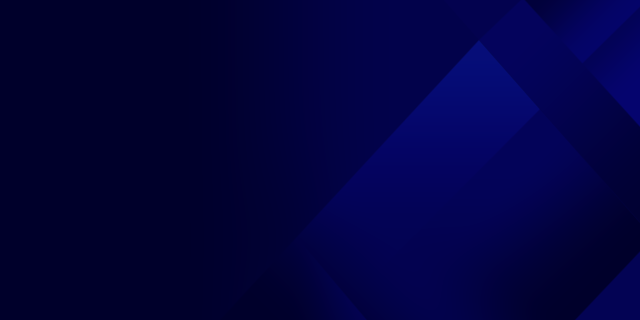
Reproduce this background procedurally as a WebGL 1 fragment shader.

```glsl
precision highp float;
// Dark navy backdrop with overlapping diagonal translucent blue panels on the right.

uniform vec2 u_resolution;

// Smooth half-plane mask: 1 on the left of the line running from a to b.
float leftOf(vec2 p, vec2 a, vec2 b) {
  vec2 d = normalize(b - a);
  float signedDistance = d.x * (p.y - a.y) - d.y * (p.x - a.x);
  float blur = 1.0 / u_resolution.y;
  return smoothstep(-blur, blur, signedDistance);
}

// Turns a blue level into a navy tone with a little red and green.
vec3 navy(float blue) {
  float lift = max(blue - 0.16, 0.0);
  return vec3(0.07 * lift, 0.06 * lift, blue);
}

void main() {
  vec2 p = gl_FragCoord.xy / u_resolution.y;
  float rise = p.x + p.y;   // grows toward the upper right
  float fall = p.x - p.y;   // grows toward the lower right

  // Backdrop: near black on the left, with a dim pocket low in the middle
  float blue = 0.168 + 0.125 * smoothstep(0.53, 1.25, p.x);
  vec2 pocket = (p - vec2(0.92, 0.25)) / vec2(0.16, 0.25);
  blue -= 0.02 * exp(-dot(pocket, pocket));

  // Panel edges
  vec2 barTop = vec2(1.497, 0.875);
  vec2 barRight = vec2(1.6875, 0.659);
  float belowBand = leftOf(p, barRight, barTop);
  float aboveBand = leftOf(p, vec2(1.64, 1.0), vec2(2.0, 0.604));
  float rightOfLeftEdge = leftOf(p, barTop, vec2(0.78, 0.1));
  float leftOfRightEdge = leftOf(p, vec2(1.34, 0.31), barRight);

  // Long bar, melting into the shaded field on its lower right
  float bar = mix(0.17, 0.325, smoothstep(0.85, 1.5, rise))
            + 0.15 * smoothstep(0.2, 0.9, p.y);
  float field = mix(0.29 + 0.06 * smoothstep(0.05, 0.5, p.y), 0.17,
                    smoothstep(1.15, 1.75, fall));
  float fieldMask = (1.0 - leftOfRightEdge) * smoothstep(1.2, 1.75, rise);
  blue = mix(blue, mix(bar, field, fieldMask), rightOfLeftEdge * belowBand);

  // Faint wedge at the bottom
  float wedge = leftOf(p, vec2(1.146, 0.0), vec2(0.95, 0.232));
  blue += 0.08 * wedge * rightOfLeftEdge * smoothstep(0.9, 1.15, p.x);

  // Descending band, dimmer before its crossing edge
  float band = mix(0.36, 0.2, smoothstep(0.75, 1.7, fall));
  band -= 0.05 * leftOf(p, barTop, vec2(1.628, 1.0));
  blue = mix(blue, band, 1.0 - belowBand);

  // Upper right corner: two panels that brighten downward
  float corner = mix(0.23, 0.41, smoothstep(0.66, 1.0, fall));
  float cornerTip = mix(0.33, 0.43, smoothstep(0.98, 1.25, fall));
  float tipMask = leftOf(p, vec2(2.0, 0.979), vec2(1.823, 0.805));
  blue = mix(blue, mix(corner, cornerTip, tipMask), aboveBand);

  // Lower right corner panel
  blue = mix(blue, 0.33, leftOf(p, vec2(2.0, 0.214), vec2(1.797, 0.0)));

  // Cool sheen at the head of the bar
  float sheen = rightOfLeftEdge * belowBand * leftOfRightEdge;
  vec3 color = navy(blue);
  color.g += 0.035 * sheen * smoothstep(0.45, 0.9, p.y);
  gl_FragColor = vec4(color, 1.0);
}
```
